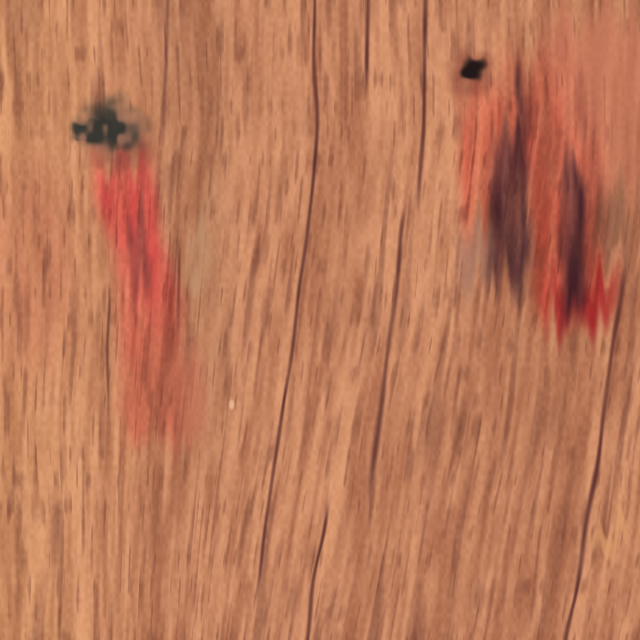
Give the GLSL for this texture, as a Shadertoy shader.

```glsl
float hash(vec2 p) {
    vec3 q = fract(vec3(p.xyx) * 0.1031);
    q += dot(q, q.yzx + 33.33);
    return fract((q.x + q.y) * q.z);
}

float noise(vec2 p) {
    vec2 i = floor(p), f = fract(p);
    f = f * f * (3.0 - 2.0 * f);
    return mix(mix(hash(i), hash(i + vec2(1, 0)), f.x),
               mix(hash(i + vec2(0, 1)), hash(i + vec2(1, 1)), f.x), f.y);
}

// Grain leans to the left as it falls, mostly right of the left edge
vec2 followGrain(vec2 p) {
    float lean = 0.14 * pow(max(0.8 - p.y, 0.0), 1.3);
    return vec2(p.x + lean * smoothstep(0.05, 0.42, p.x), p.y);
}

// Soft-edged rectangle
float patchMask(vec2 p, vec2 lo, vec2 hi, vec2 soft) {
    vec2 m = smoothstep(lo - soft, lo + soft, p) * (1.0 - smoothstep(hi - soft, hi + soft, p));
    return m.x * m.y;
}

float spot(vec2 p, vec2 centre, vec2 radius) {
    return 1.0 - smoothstep(0.4, 1.2, length((p - centre) / radius));
}

// Split along the grain, tapering at both ends and broken in strength
float crack(vec2 g, float bottomX, float topX, float lo, float hi, float width) {
    float x = mix(bottomX, topX, clamp((g.y - lo) / (hi - lo), 0.0, 1.0));
    x += 0.008 * (noise(vec2(g.y * 11.0, x * 50.0)) - 0.5);
    float taper = smoothstep(lo, lo + 0.08, g.y) * (1.0 - smoothstep(hi - 0.05, hi, g.y));
    float w = width * (0.5 + noise(vec2(g.y * 16.0, x * 90.0)));
    float strength = 0.6 + 0.4 * noise(vec2(g.y * 24.0, x * 70.0));
    return taper * strength * (1.0 - smoothstep(0.0, w + 0.003, abs(g.x - x)));
}

vec3 wood(vec2 p, vec2 g) {
    g.x += 0.009 * (noise(g * vec2(14.0, 6.0)) - 0.5);
    float broad = noise(g * vec2(17.0, 1.5));
    float fibre = noise(g * vec2(60.0, 3.5) + 5.0);
    float fine = noise(g * vec2(140.0, 13.0) + 9.0);
    float tone = 0.3 * broad + 0.35 * fibre + 0.35 * fine;
    vec3 col = mix(vec3(0.66, 0.41, 0.295), vec3(0.85, 0.59, 0.435), smoothstep(0.1, 0.83, tone));
    col += vec3(0.03, 0.035, 0.01) * (1.0 - smoothstep(0.0, 0.3, p.x));
    col = mix(col, vec3(0.76, 0.42, 0.33), 0.55 * spot(p, vec2(0.03, 0.58), vec2(0.13, 0.2)) * fibre);
    col *= 1.0 - 0.1 * patchMask(p, vec2(0.25, 0.3), vec2(0.36, 1.2), vec2(0.03, 0.2)) * broad;

    // Pores at three scales, from long smears to short flecks
    for (int i = 0; i < 3; i++) {
        float s = float(i);
        float pore = noise(g * vec2(70.0 + 50.0 * s, 6.0 + 9.0 * s) + 31.0 * (s + 1.0));
        col = mix(col, vec3(0.48, 0.28, 0.22), 0.42 * smoothstep(0.68, 1.0, pore));
    }
    return col + 0.05 * (noise(p * vec2(230.0, 130.0)) - 0.5);
}

void mainImage(out vec4 fragColor, in vec2 fragCoord) {
    vec2 p = fragCoord / iResolution.xy;
    vec2 g = followGrain(p);
    vec3 grain = wood(p, g);
    vec3 col = grain;
    float streak = noise(vec2(p.x * 95.0, p.y * 5.0));
    float blotch = noise(p * vec2(45.0, 22.0));
    vec2 r = p + vec2(0.014 * (noise(p * vec2(22.0, 16.0)) - 0.5), 0.08 * (streak - 0.5));

    // Pale scuffs
    col = mix(col, vec3(0.75, 0.57, 0.43), 0.7 * spot(r, vec2(0.31, 0.6), vec2(0.022, 0.07)) * (0.4 + blotch));
    col = mix(col, vec3(0.87, 0.62, 0.42), 0.7 * spot(r, vec2(0.955, 0.17), vec2(0.035, 0.025)));
    col = mix(col, vec3(0.90, 0.70, 0.55), spot(p, vec2(0.362, 0.368), vec2(0.005, 0.009)));
    col = mix(col, vec3(0.63, 0.45, 0.39), 0.55 * patchMask(r, vec2(0.72, 0.55), vec2(0.77, 0.64), vec2(0.012, 0.03)));

    // Left red stain, fading downwards
    float sway = 0.04 * smoothstep(0.72, 0.52, p.y);
    float red = patchMask(r - vec2(sway, 0.0), vec2(0.15, 0.31), vec2(0.241, 0.75), vec2(0.016, 0.035));
    col = mix(col, mix(vec3(0.74, 0.38, 0.29), vec3(0.80, 0.27, 0.26), smoothstep(0.38, 0.66, p.y)),
              red * (0.45 + 0.3 * streak + 0.25 * blotch));
    col = mix(col, vec3(0.78, 0.42, 0.33), 0.5 * patchMask(r, vec2(0.26, 0.32), vec2(0.32, 0.46), vec2(0.015, 0.03)));
    col = mix(col, vec3(0.45, 0.22, 0.22), 0.6 * spot(r, vec2(0.215, 0.6), vec2(0.022, 0.075)) * (0.3 + blotch));

    // Right red stain
    float wash = 0.85 * patchMask(r, vec2(0.78, 0.70), vec2(0.91, 0.90), vec2(0.035, 0.07));
    wash = max(wash, patchMask(r, vec2(0.715, 0.65), vec2(0.79, 0.87), vec2(0.012, 0.05)) * 0.75);
    wash = max(wash, patchMask(r, vec2(0.83, 0.51), vec2(0.94, 0.80), vec2(0.014, 0.04)));
    col = mix(col, vec3(0.74, 0.28, 0.22), wash * (0.35 + 0.4 * streak + 0.25 * blotch));
    col = mix(col, vec3(0.80, 0.46, 0.36), 0.5 * patchMask(r, vec2(0.86, 0.69), vec2(1.1, 0.97), vec2(0.04)));
    col = mix(col, vec3(0.53, 0.34, 0.26), 0.6 * spot(r, vec2(0.955, 0.64), vec2(0.04, 0.07)));
    col = mix(col, vec3(0.64, 0.13, 0.15), 0.75 * patchMask(r, vec2(0.86, 0.485), vec2(0.96, 0.56), vec2(0.02, 0.03)));

    // Dark purple streaks over the red
    float dark = patchMask(r, vec2(0.765, 0.56), vec2(0.83, 0.79), vec2(0.012, 0.04));
    dark = max(dark, 0.7 * patchMask(r, vec2(0.805, 0.7), vec2(0.826, 0.9), vec2(0.007, 0.05)));
    dark = max(dark, patchMask(r, vec2(0.879, 0.50), vec2(0.915, 0.73), vec2(0.01, 0.03)));
    float strand = noise(vec2(p.x * 110.0, p.y * 9.0));
    col = mix(col, mix(vec3(0.22, 0.12, 0.15), vec3(0.43, 0.23, 0.23), strand), dark * (1.0 - 0.4 * strand));

    // Fibres stay visible through the stains
    float stained = max(max(red, wash), dark);
    col *= mix(1.0, clamp(grain.g / 0.51, 0.7, 1.2), 0.65 * stained);

    // Knots: a domed one with pale flecks, and a small round one
    vec2 k = p + 0.014 * (noise(p * 70.0) - 0.5);
    float dome = spot(k, vec2(0.172, 0.785), vec2(0.062, 0.065)) * smoothstep(0.755, 0.785, k.y);
    dome = max(dome, patchMask(k, vec2(0.116, 0.775), vec2(0.16, 0.813), vec2(0.006)));
    col = mix(col, vec3(0.53, 0.29, 0.24), 0.5 * spot(k, vec2(0.185, 0.765), vec2(0.06, 0.035)));
    float fleck = smoothstep(0.3, 0.95, noise(p * vec2(85.0, 60.0)));
    col = mix(col, mix(vec3(0.17, 0.19, 0.18), vec3(0.55, 0.40, 0.33), fleck), 0.9 * dome);
    col = mix(col, vec3(0.50, 0.24, 0.20), 0.5 * spot(k, vec2(0.735, 0.885), vec2(0.04, 0.045)));
    col = mix(col, vec3(0.14, 0.10, 0.10), spot(k, vec2(0.738, 0.89), vec2(0.021)));

    // Splits
    float split = crack(g, 0.492, 0.492, 0.03, 1.1, 0.0022);
    split = max(split, crack(g, 0.662, 0.668, 0.65, 1.1, 0.003));
    split = max(split, crack(g, 0.647, 0.642, 0.18, 0.69, 0.004) * 0.85);
    split = max(split, crack(g, 0.990, 0.996, -0.1, 0.6, 0.0034));
    split = max(split, crack(g, 0.584, 0.580, -0.1, 0.23, 0.003));
    split = max(split, crack(g, 0.575, 0.577, 0.83, 1.1, 0.003));
    split = max(split, crack(g, 0.256, 0.262, 0.75, 1.1, 0.003) * 0.6);
    split = max(split, crack(g, 0.181, 0.177, 0.32, 0.56, 0.002) * 0.7);
    split = max(split, crack(g, 0.297, 0.290, 0.45, 0.64, 0.002) * 0.7);
    col = mix(col, vec3(0.34, 0.18, 0.17), 0.95 * split);

    fragColor = vec4(clamp(col, 0.0, 1.0), 1.0);
}
```
